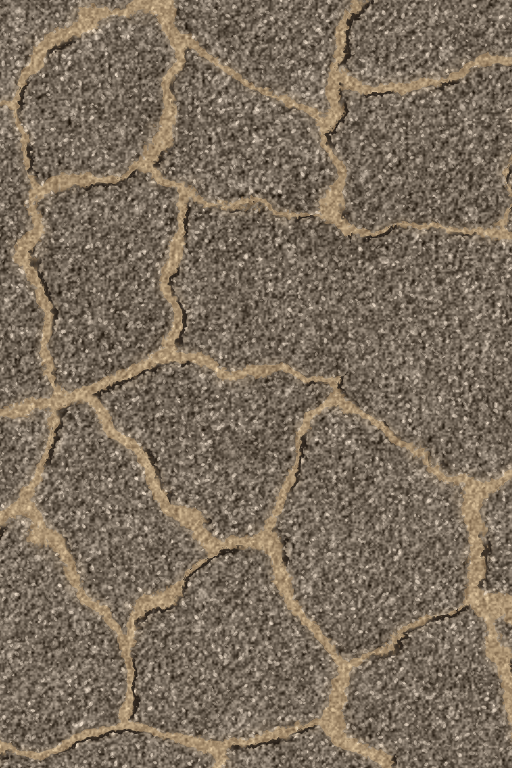
A WebGL 1 fragment shader for this texture:

```glsl
precision highp float;
// Cracked asphalt: warped Voronoi slabs split by sand-filled cracks of varying
// width. Layers of noise and small tilted stones give the gritty surface, and
// slab edges that face away from the light carry a patchy dark shadow.

#define SLABS 4.5            // slabs per canvas height
#define CRACK_WIDTH 0.0095   // widest half width of a crack
#define HIDDEN_CRACKS 0.13   // share of slab borders left closed
#define STONES 125.0         // small stones per canvas height
#define PEBBLES 58.0         // larger pebbles per canvas height
#define GRIT 400.0           // finest grains per canvas height
#define SHADOW 0.85          // depth of the crack shadows
#define LIGHT vec2(0.88, -0.47)
#define SEED vec2(17.0, 43.0)

uniform vec2 u_resolution;

float hash(vec2 p) {
  vec3 q = fract(vec3(p.xyx) * 0.1031);
  q += dot(q, q.yzx + 33.33);
  return fract((q.x + q.y) * q.z);
}

vec2 hash2(vec2 p) {
  return vec2(hash(p + 3.7), hash(p + 91.3));
}

float noise(vec2 p) {
  vec2 i = floor(p), f = fract(p);
  f = f * f * (3.0 - 2.0 * f);
  return mix(mix(hash(i), hash(i + vec2(1.0, 0.0)), f.x),
             mix(hash(i + vec2(0.0, 1.0)), hash(i + 1.0), f.x), f.y);
}

vec2 noise2(vec2 p) {
  return vec2(noise(p), noise(p + 57.0)) - 0.5;
}

float smoothMin(float a, float b, float k) {
  float h = max(k - abs(a - b), 0.0) / k;
  return min(a, b) - h * h * k * 0.25;
}

// Signed distance to the nearest crack, negative inside it
float crackDistance(vec2 p) {
  p += 0.055 * noise2(p * 9.0) + 0.022 * noise2(p * 27.0) + 0.007 * noise2(p * 80.0);
  vec2 g = p * SLABS + SEED;
  vec2 cell = floor(g), f = fract(g);
  vec2 nearCell = vec2(0.0), toNear = vec2(9.0);
  for (int j = -1; j <= 1; j++)
    for (int i = -1; i <= 1; i++) {
      vec2 o = vec2(float(i), float(j));
      vec2 r = o + 0.12 + 0.76 * hash2(cell + o) - f;
      if (dot(r, r) < dot(toNear, toNear)) { toNear = r; nearCell = o; }
    }
  float swell = 0.65 + 0.7 * noise(p * 22.0);
  float gap = 1.0;
  for (int j = -2; j <= 2; j++)
    for (int i = -2; i <= 2; i++) {
      vec2 o = nearCell + vec2(float(i), float(j));
      vec2 r = o + 0.12 + 0.76 * hash2(cell + o) - f;
      vec2 across = r - toNear;
      float border = hash(2.0 * cell + o + nearCell + 0.5);
      if (dot(across, across) > 0.0001 && border > HIDDEN_CRACKS) {
        float d = dot(0.5 * (r + toNear), normalize(across)) / SLABS;
        gap = smoothMin(gap, d - CRACK_WIDTH * swell * mix(0.3, 1.0, border), 0.012);
      }
    }
  return gap;
}

// Brightness of scattered, randomly tilted oval stones
float stones(vec2 p, float sparsity) {
  vec2 cell = floor(p), f = fract(p);
  float tone = 0.0;
  for (int j = -1; j <= 1; j++)
    for (int i = -1; i <= 1; i++) {
      vec2 o = vec2(float(i), float(j)), id = cell + o;
      vec2 r = o + hash2(id) - f;
      vec2 axis = normalize(hash2(id + 19.0) - 0.4987);
      r = vec2(dot(r, axis), 1.6 * dot(r, vec2(-axis.y, axis.x)));
      float radius = mix(0.25, 0.6, hash(id + 7.0));
      float shine = max(hash(id + 29.0) - sparsity, 0.0) / (1.0 - sparsity);
      tone = max(tone, shine * (1.0 - smoothstep(0.6, 1.0, length(r) / radius)));
    }
  return tone;
}

void main() {
  vec2 p = gl_FragCoord.xy / u_resolution.y;

  // Surface grain
  float grit = noise(p * GRIT);
  float lumps = noise(p * 165.0 + 11.0);
  float relief = noise(p * 230.0) - noise(p * 230.0 - LIGHT * 0.8);
  float small = stones(p * STONES, 0.3);
  float large = stones(p * PEBBLES + 31.0, 0.72);
  float mottle = noise(p * 7.0) + noise(p * 19.0) - 1.0;

  // Asphalt, from dark binder to pale stone
  float tone = -0.15 + 0.52 * grit + 0.36 * lumps + 0.4 * relief
             + 0.5 * small + 0.32 * large + 0.08 * mottle;
  vec3 color = mix(vec3(0.27, 0.23, 0.185), vec3(0.81, 0.75, 0.68), clamp(tone, -0.3, 1.2));

  // Sand in the cracks, with loose grains along the rim
  float gap = crackDistance(p);
  float rim = gap + 0.006 * (lumps - 0.5) + 0.005 * (grit - 0.5);
  float sandTone = 0.15 + 0.5 * grit + 0.25 * lumps + 0.35 * relief + 0.25 * small;
  vec3 sand = mix(vec3(0.45, 0.36, 0.26), vec3(0.87, 0.77, 0.62), sandTone);
  float dusting = 0.3 * (1.0 - smoothstep(0.0, 0.014, gap)) * lumps;
  color = mix(color, sand, max(dusting, 1.0 - smoothstep(-0.0015, 0.0015, rim)));

  // Shadow under slab edges turned away from the light
  float slope = (crackDistance(p + LIGHT * 0.004) - gap) / 0.004;
  float band = 1.0 - smoothstep(0.0015, 0.0045, abs(rim - 0.0005));
  float patches = smoothstep(0.3, 0.6, noise(p * 24.0 + 5.0));
  float shade = SHADOW * band * patches * smoothstep(0.15, 0.8, slope);
  color = mix(color, vec3(0.13, 0.10, 0.075), shade);

  gl_FragColor = vec4(clamp(color, 0.0, 1.0), 1.0);
}
```
